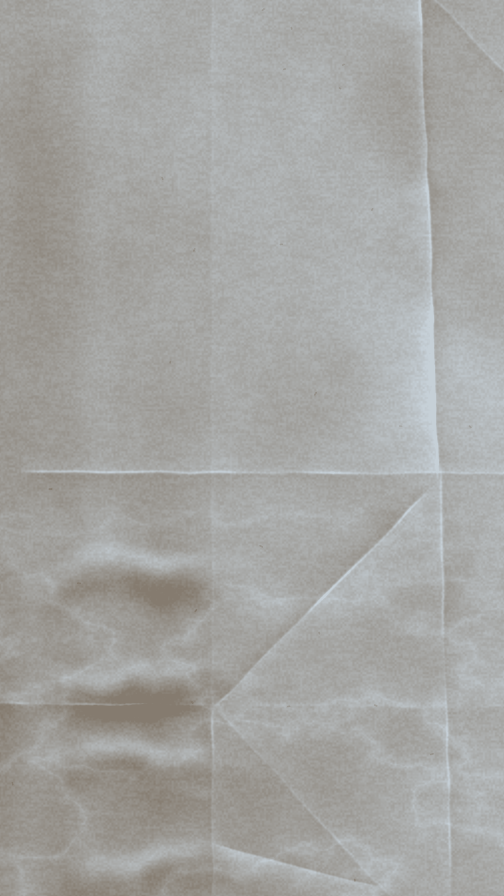
A WebGL 2 fragment shader for this texture:

```glsl
#version 300 es
precision highp float;

uniform vec2 u_resolution;
out vec4 fragColor;

// Paper palette, in canvas widths and tone units
const vec3 SHADE_COLOR = vec3(0.58, 0.56, 0.53);
const vec3 LIGHT_COLOR = vec3(0.71, 0.73, 0.74);
const float BASE_TONE = 0.50;
const float SIDE_GAIN = 0.52;
const float HEIGHT_GAIN = 0.30;
const float CLOUD_GAIN = 1.15;
const float BAND_GAIN = 0.42;
const float CRUMPLE_GAIN = 0.45;
const float GRAIN_GAIN = 0.32;
const float RIB_GAIN = 0.15;
const float CREASE_WIDTH = 0.0030;
const float CREASE_WOBBLE = 0.005;
const int WRINKLE_COUNT = 4;
const float WRINKLE_TOP = 0.625;
const float WRINKLE_STEP = 0.187;
const float FLECK_CELL = 0.06;
const float FLECK_SHARE = 0.06;

float hash(vec2 p) {
    vec3 q = fract(p.xyx * 0.1031);
    q += dot(q, q.yzx + 33.33);
    return fract((q.x + q.y) * q.z);
}

float noise(vec2 p) {
    vec2 cell = floor(p), f = fract(p);
    f = f * f * (3.0 - 2.0 * f);
    float low = mix(hash(cell), hash(cell + vec2(1, 0)), f.x);
    float high = mix(hash(cell + vec2(0, 1)), hash(cell + vec2(1, 1)), f.x);
    return mix(low, high, f.y);
}

float fbm(vec2 p) {
    float sum = 0.0, gain = 0.5;
    for (int i = 0; i < 5; i++) {
        sum += gain * noise(p);
        p = mat2(1.6, 1.2, -1.2, 1.6) * p + 17.3;
        gain *= 0.5;
    }
    return sum;
}

// Crease from a to b; gain holds crest, left flank and right flank
float fold(vec2 p, vec2 a, vec2 b, vec3 gain, float spread) {
    float len = length(b - a);
    vec2 dir = (b - a) / len;
    float along = dot(p - a, dir);
    float across = dot(p - a, vec2(-dir.y, dir.x));
    across += CREASE_WOBBLE * (noise(vec2(along * 18.0, len * 40.0)) - 0.5);
    float fade = smoothstep(-0.01, 0.04, along) * smoothstep(-0.01, 0.04, len - along);
    float wear = 2.0 * smoothstep(0.1, 0.9, noise(vec2(along * 13.0, len * 71.0)));
    float crest = exp(-pow(across / CREASE_WIDTH, 2.0));
    float side = smoothstep(-CREASE_WIDTH, CREASE_WIDTH, across);
    float flank = exp(-abs(across) / (spread * (0.3 + 0.7 * wear)));
    return fade * (gain.x * crest * (0.2 + wear) + mix(gain.z, gain.y, side) * flank);
}

// Soft uneven ridges, lit above and shaded below
float wrinkles(vec2 p) {
    float sum = 0.0;
    for (int i = 0; i < WRINKLE_COUNT; i++) {
        float id = float(i);
        float bend = 0.09 * (noise(vec2(p.x * 5.0, id * 9.1)) - 0.5);
        bend += 0.03 * (noise(p * vec2(19.0, 11.0)) - 0.5);
        float d = p.y - (WRINKLE_TOP - id * WRINKLE_STEP) - bend;
        float reach = smoothstep(0.04, 0.20, p.x)
            * (1.0 - smoothstep(0.26, 0.50 + 0.15 * hash(vec2(id, 4.0)), p.x));
        float lit = exp(-pow((d - 0.012) / 0.024, 2.0));
        float dark = exp(-pow((d + 0.050) / 0.036, 2.0));
        float wear = 0.2 + 1.5 * noise(vec2(p.x * 9.0, p.y * 14.0 + id));
        sum += reach * wear * (0.55 * lit - 0.55 * dark);
    }
    return sum;
}

// Sparse short dark fibres
float flecks(vec2 p, float pixel) {
    vec2 cell = floor(p / FLECK_CELL);
    float pick = hash(cell + 3.7);
    vec2 center = 0.25 + 0.5 * vec2(hash(cell + 11.0), hash(cell + 29.0));
    vec2 q = p - (cell + center) * FLECK_CELL;
    float angle = 6.2832 * hash(cell + 53.0);
    vec2 dir = vec2(cos(angle), sin(angle));
    q -= dir * clamp(dot(q, dir), -0.003 * pick / FLECK_SHARE, 0.002);
    return step(pick, FLECK_SHARE) * (1.0 - smoothstep(0.0005, 0.0008 + pixel, length(q)));
}

void main() {
    vec2 p = gl_FragCoord.xy / u_resolution.x;
    float pixel = 1.0 / u_resolution.x;

    // Broad light, cloudy stains and vertical bands at the left
    float tone = BASE_TONE + SIDE_GAIN * (smoothstep(-0.08, 0.60, p.x) - 0.74);
    tone += HEIGHT_GAIN * (smoothstep(0.0, 1.1, p.y) - 0.64);
    tone += CLOUD_GAIN * (fbm(p * vec2(3.4, 3.0) + 5.0) - 0.48);
    float bands = noise(vec2(p.x * 15.0, p.y * 0.7 + 8.0)) - 0.5;
    tone += BAND_GAIN * bands * (1.0 - smoothstep(0.15, 0.45, p.x));
    float ridge = abs(fbm(p * vec2(4.0, 6.0) + 31.0) - 0.48);
    tone += CRUMPLE_GAIN * (exp(-ridge * 22.0) - 0.3) * (1.0 - smoothstep(0.5, 1.0, p.y));
    tone += wrinkles(p);

    // Upright folds
    tone += fold(p, vec2(0.868, 0.83), vec2(0.850, 1.42), vec3(0.50, 0.60, -0.45), 0.024);
    tone += fold(p, vec2(0.850, 1.38), vec2(0.833, 1.80), vec3(0.60, 0.65, -0.42), 0.028);
    tone += fold(p, vec2(0.896, -0.05), vec2(0.874, 0.86), vec3(0.26, 0.16, -0.22), 0.018);
    tone += fold(p, vec2(0.421, -0.05), vec2(0.421, 0.38), vec3(0.30, -0.18, 0.22), 0.030);
    tone += fold(p, vec2(0.421, 0.36), vec2(0.421, 1.82), vec3(0.06, -0.07, 0.07), 0.040);

    // Level folds
    tone += fold(p, vec2(0.04, 0.842), vec2(1.05, 0.838), vec3(0.42, 0.32, -0.22), 0.020);
    tone += fold(p, vec2(-0.05, 0.382), vec2(0.43, 0.377), vec3(0.40, 0.22, -0.38), 0.030);
    tone += fold(p, vec2(0.43, 0.377), vec2(1.05, 0.374), vec3(0.04, 0.14, -0.10), 0.036);

    // Slanting folds
    tone += fold(p, vec2(0.425, 0.374), vec2(0.855, 0.810), vec3(0.48, -0.42, 0.26), 0.042);
    tone += fold(p, vec2(0.430, 0.370), vec2(0.790, -0.02), vec3(0.20, 0.14, -0.14), 0.026);
    tone += fold(p, vec2(0.850, 1.79), vec2(1.04, 1.595), vec3(0.34, 0.18, -0.28), 0.022);
    tone += fold(p, vec2(0.420, 0.105), vec2(0.760, 0.015), vec3(0.06, -0.25, 0.70), 0.034);

    // Fine tooth, ribs and fibres
    tone += GRAIN_GAIN * (noise(p * 251.0) - 0.5);
    tone += RIB_GAIN * (noise(p * vec2(45.0, 190.0)) - 0.5);
    tone -= 0.50 * flecks(p, pixel);

    fragColor = vec4(mix(SHADE_COLOR, LIGHT_COLOR, clamp(tone, -0.45, 1.5)), 1.0);
}
```
